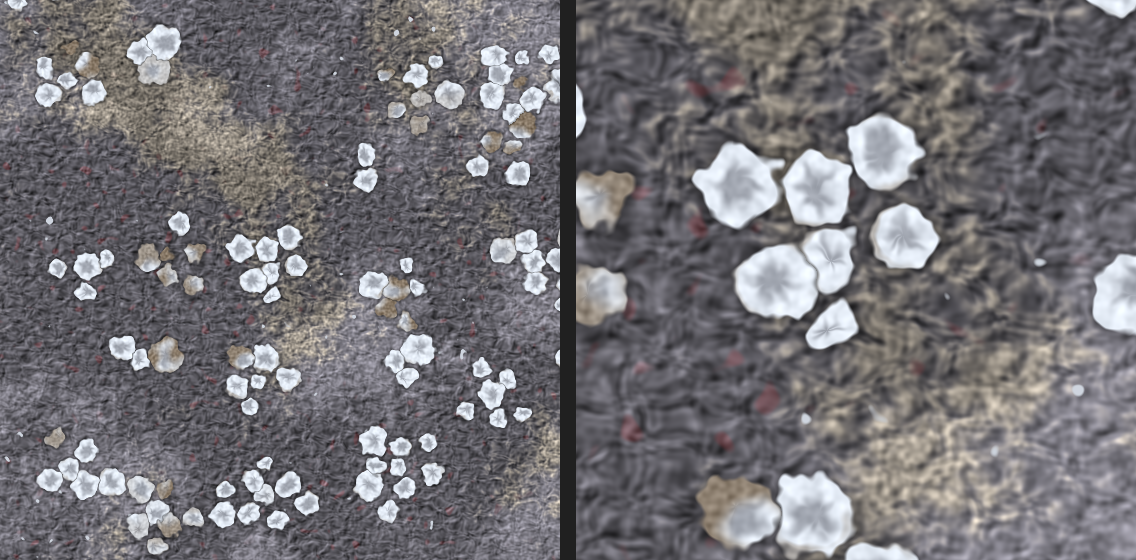
Left, the full canvas; right, a detail of the centre.
A Shadertoy shader for this texture:

```glsl
// Dark, gritty sea rock with clusters of white barnacles and pale sandy patches.
#define CLUSTER_GRID 5.0
#define SHELL_SPACING 0.026
#define SHELL_MIN 0.013
#define SHELL_MAX 0.026
#define GRAIN_SCALE 85.0
#define ROCK_TONE 0.345
#define GRAIN_CONTRAST 0.30
#define HAZE_LIFT 0.17
#define ROCK_TINT vec3(1.0, 0.985, 1.06)
#define SAND_TINT vec3(1.07, 1.01, 0.91)
#define SHELL_WHITE vec3(0.90, 0.93, 0.97)
#define STAIN_BROWN vec3(0.53, 0.47, 0.40)

vec2 hash2(vec2 p) {
    vec3 q = fract(p.xyx * vec3(0.1031, 0.1030, 0.0973));
    q += dot(q, q.yzx + 33.33);
    return fract((q.xx + q.yz) * q.zy);
}

// Gradient noise, roughly -0.7 to 0.7
float corner(vec2 cell, vec2 f, vec2 o) {
    return dot(hash2(cell + o) * 2.0 - 1.0, f - o);
}

float noise(vec2 p) {
    vec2 c = floor(p), f = p - c;
    vec2 u = f * f * f * (f * (f * 6.0 - 15.0) + 10.0);
    return mix(mix(corner(c, f, vec2(0, 0)), corner(c, f, vec2(1, 0)), u.x),
               mix(corner(c, f, vec2(0, 1)), corner(c, f, vec2(1, 1)), u.x), u.y);
}

float fbm(vec2 p) {
    float sum = 0.0, amp = 1.0;
    for (int i = 0; i < 4; i++) {
        sum += amp * noise(p);
        p = mat2(1.6, 1.2, -1.2, 1.6) * p + 7.3;
        amp *= 0.55;
    }
    return sum;
}

// Height of the pitted rock grain
float grain(vec2 p) {
    vec2 q = p * GRAIN_SCALE * vec2(0.9, 1.1);
    q += 0.8 * vec2(noise(q * 0.5), noise(q * 0.5 + 31.0));
    return noise(q) + 0.55 * noise(q * 2.1 + 9.0);
}

// Finds the nearest shell: offset in radii, its random pair, and two edge distances
void findShell(vec2 p, out vec2 local, out vec2 seed, out float d1, out float d2) {
    d1 = d2 = 1.0;
    local = seed = vec2(0.0);
    vec2 home = floor(p * CLUSTER_GRID);
    for (int n = 0; n < 9; n++) {
        vec2 cell = home + vec2(n % 3, n / 3) - 1.0;
        vec2 rnd = hash2(cell + 53.0);
        if (rnd.x > mix(0.65, 1.0, cell.x / CLUSTER_GRID)) continue;
        vec2 centre = (cell + 0.5 + 0.7 * (hash2(cell + 17.0) - 0.5)) / CLUSTER_GRID;
        int count = 2 + int(8.0 * rnd.y);
        for (int k = 0; k < count; k++) {
            float fk = float(k);
            vec2 s = hash2(cell * 11.0 + fk * vec2(3.7, 5.3) + 5.0);
            float angle = 2.4 * fk + 40.0 * rnd.x;
            vec2 spot = SHELL_SPACING * sqrt(fk + 0.2) * vec2(cos(angle), sin(angle));
            spot = centre + spot * vec2(1.15, 0.95) + 0.014 * (s - 0.5);
            float radius = mix(SHELL_MIN, SHELL_MAX, s.x) * (count < 4 ? 1.3 : 1.0);
            float d = length(p - spot) - radius;
            if (d < d1) {
                d2 = d1;
                d1 = d;
                local = (p - spot) / radius;
                seed = vec2(s.y, fract(rnd.y * 7.0 + 0.35 * s.y));
            } else {
                d2 = min(d2, d);
            }
        }
    }
}

void mainImage(out vec4 fragColor, in vec2 fragCoord) {
    vec2 uv = fragCoord / iResolution.y;
    float soft = max(0.0016, 1.0 / iResolution.y);

    // Rock grain lit from the upper left
    float height = grain(uv);
    float relief = height - grain(uv + vec2(-0.0025, 0.003));
    float tone = ROCK_TONE + GRAIN_CONTRAST * height * 0.8 + 0.13 * relief;
    float fine = noise(uv * 190.0);

    // Grey haze, thinner near the middle
    float haze = fbm(uv * 4.0 + 3.0) + 0.6 * (length(uv - vec2(0.45)) - 0.35);
    haze = smoothstep(-0.1, 0.45, haze + 0.35 * noise(uv * 38.0));
    tone += haze * (HAZE_LIFT + 0.12 * fine);
    vec3 col = tone * ROCK_TINT;

    // Red mineral flecks
    float red = smoothstep(0.28, 0.45, noise(uv * 48.0 + 70.0));
    col += red * (1.0 - haze) * vec3(0.09, -0.03, -0.03);

    // Sandy crust with light and dark grit
    float sand = noise(uv * 3.2 + 21.0) + 0.35 * noise(uv * 17.0) + 0.25 * (uv.y - 0.6);
    sand = smoothstep(0.08, 0.38, sand + 0.25 * height);
    col = mix(col, (tone + 0.11 + 0.22 * fine) * SAND_TINT, sand * 0.85);

    // Pale chips scattered in loose groups
    float chips = noise(uv * 42.0 + 5.0) + 0.4 * noise(uv * 95.0) + 0.4 * noise(uv * 6.0 + 40.0);
    col = mix(col, SHELL_WHITE * 0.9, smoothstep(0.55, 0.66, chips));

    // Shells with ragged outlines
    vec2 ragged = vec2(noise(uv * 45.0), noise(uv * 45.0 + 19.0)) * 0.012;
    ragged += vec2(noise(uv * 115.0), noise(uv * 115.0 + 8.0)) * 0.005;
    vec2 local, seed;
    float d1, d2;
    findShell(uv + ragged, local, seed, d1, d2);
    float wear = noise(uv * 30.0 + 60.0);
    float edge = d1 + 0.012 * max(wear - 0.1, 0.0);
    col *= 1.0 - 0.3 * smoothstep(0.008, 0.0, edge);

    // Bright rim, hollow grey centre and radial plates
    float t = length(local + 0.25 * (seed - 0.5));
    float plates = cos(6.0 * atan(local.y, local.x + 0.0001) + 6.28 * seed.x);
    float rim = smoothstep(0.15, 0.7, t + 0.5 * wear + 0.07 * plates);
    vec3 shell = mix(vec3(0.63, 0.65, 0.69), SHELL_WHITE, rim);
    shell += 0.09 * fine + 0.05 * noise(uv * 80.0) + 0.03 * plates * rim;

    // Brown stains on some shells, dark seams between neighbours
    float stain = smoothstep(0.68, 0.95, seed.y) * smoothstep(-0.25, 0.3, wear + 0.3 * t - 0.1);
    stain = max(stain, 0.5 * smoothstep(0.8, 1.0, t) * smoothstep(0.0, 0.3, noise(uv * 22.0)));
    shell = mix(shell, STAIN_BROWN + 0.25 * fine, stain);
    shell *= mix(0.68, 1.0, smoothstep(0.0, 0.0045, d2 - d1));
    col = mix(col, shell, smoothstep(soft, -soft, edge));

    fragColor = vec4(clamp(col, 0.0, 1.0), 1.0);
}
```
